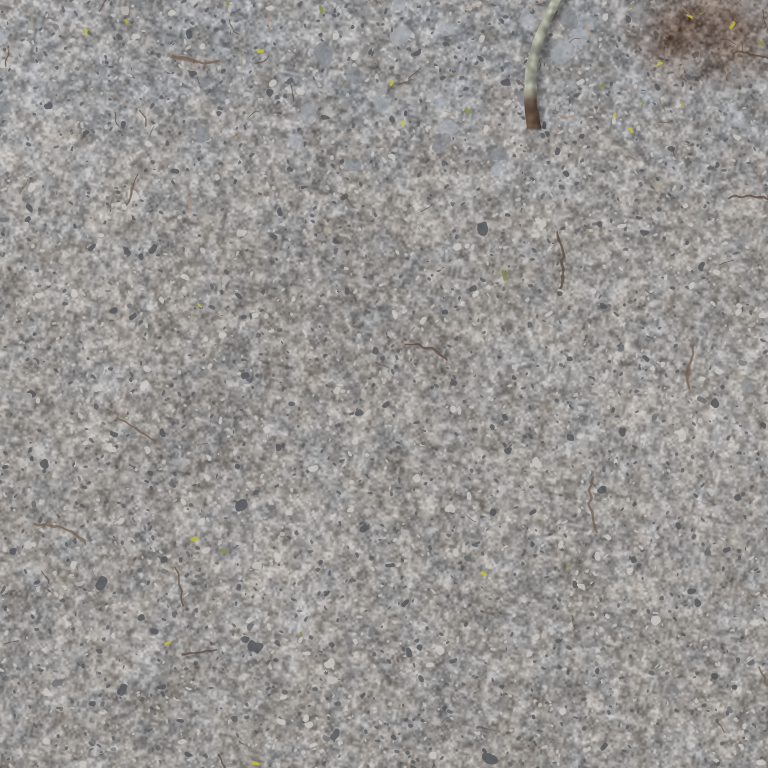
A Shadertoy shader for this texture:

```glsl
// Weathered gritty ground: grey-brown sand strewn with slate and pale pebbles,
// thin twigs and yellow leaf flecks, with coarser litter along the top.
// Layered value noise makes the grit; jittered cells scatter bent capsules.

const vec3 SAND = vec3(0.604, 0.593, 0.583);
const vec3 SLATE = vec3(0.33, 0.34, 0.36);
const vec3 PALE = vec3(0.80, 0.79, 0.775);
const vec3 BLUE_GREY = vec3(0.66, 0.68, 0.71);
const vec3 BARK = vec3(0.35, 0.28, 0.235);
const vec3 STRAW = vec3(0.68, 0.58, 0.46);
const vec3 LEAF = vec3(0.77, 0.74, 0.24);
const vec3 MOSS = vec3(0.51, 0.55, 0.29);

vec3 hash3(vec2 p) {
    vec3 q = fract(p.xyx * vec3(0.1031, 0.1030, 0.0973));
    q += dot(q, q.yxz + 33.33);
    return fract((q.xxy + q.yzz) * q.zyx);
}

mat2 rotation(float angle) {
    float c = cos(angle), s = sin(angle);
    return mat2(c, s, -s, c);
}

float noise(vec2 p) {
    vec2 cell = floor(p), f = fract(p);
    f = f * f * (3.0 - 2.0 * f);
    float low = mix(hash3(cell).x, hash3(cell + vec2(1, 0)).x, f.x);
    float high = mix(hash3(cell + vec2(0, 1)).x, hash3(cell + vec2(1, 1)).x, f.x);
    return mix(low, high, f.y);
}

// Noise centred on zero, turned so that its lattice does not show
float grit(vec2 p, float cells, float angle) {
    return noise(rotation(angle) * p * cells + 57.0) - 0.5;
}

// Distance to a capsule lying along x and bent into an arc
float bentCapsule(vec2 p, float halfLength, float radius, float bend) {
    p.y += bend * p.x * p.x;
    return length(vec2(max(abs(p.x) - halfLength, 0.0), p.y)) - radius;
}

// Returns coverage and a random tone; shape is half length, radius and bend in cells
vec2 scatter(vec2 p, float cells, float density, vec3 shape, float seed, float edge) {
    vec2 result = vec2(0.0), home = floor(p * cells);
    float soft = edge * cells;
    for (int y = -1; y <= 1; y++)
    for (int x = -1; x <= 1; x++) {
        vec2 cell = home + vec2(x, y);
        vec3 place = hash3(cell + seed);
        vec3 look = hash3(cell + seed + 71.7);
        if (place.z > density) continue;
        vec2 local = rotation(look.x * 6.2832) * (p * cells - cell - place.xy);
        float size = mix(0.45, 1.0, look.z);
        float d = bentCapsule(local, shape.x * size, shape.y * size, shape.z * (look.y - 0.5));
        float cover = smoothstep(soft, -soft, d);
        if (cover > result.x) result = vec2(cover, look.y);
    }
    return result;
}

vec3 paint(vec3 base, vec2 mark, vec3 dark, vec3 light, float opacity) {
    return mix(base, mix(dark, light, smoothstep(0.3, 0.7, mark.y)), mark.x * opacity);
}

// Pale fallen branch entering from the top, with a broken brown end
vec3 branch(vec3 base, vec2 p, float edge) {
    float along = clamp((p.y - 0.835) / 0.165, 0.0, 1.0);
    float centre = 0.695 + 0.03 * along * along - 0.009 * sin(along * 3.14);
    float side = p.x - centre;
    float width = mix(0.0085, 0.006, along) + 0.003 * grit(p, 70.0, 0.4);
    float ends = smoothstep(0.829, 0.834, p.y);
    float shadow = smoothstep(0.012, 0.0, abs(side - 0.009)) * ends;
    float cover = smoothstep(edge, -edge, abs(side) - width) * ends;
    vec3 wood = mix(BARK * 1.15, vec3(0.67, 0.68, 0.62), smoothstep(0.15, 0.32, along));
    wood *= 1.0 - 0.28 * smoothstep(-0.002, 0.008, side) + 0.35 * grit(p, 150.0, 0.9);
    return mix(base * (1.0 - 0.3 * shadow), wood, cover);
}

void mainImage(out vec4 fragColor, in vec2 fragCoord) {
    vec2 uv = fragCoord / iResolution.y;
    float edge = max(0.7 / iResolution.y, 0.0009);
    vec2 rough = uv + 0.005 * vec2(grit(uv, 110.0, 0.3), grit(uv, 110.0, 1.9));
    float top = smoothstep(0.68, 0.95, uv.y);

    // Sand: broad stains, then grit from coarse to fine
    float stain = grit(uv, 5.0, 0.5) * 0.05 + grit(uv, 17.0, 1.1) * 0.05;
    float grain = grit(uv, 60.0, 0.7) * 0.10 + grit(uv, 135.0, 1.3) * 0.21
                + grit(uv, 290.0, 0.2) * 0.20;
    vec3 color = SAND + stain + grain;
    color += vec3(-0.010, 0.0, 0.014) * (top + 2.0 * grit(uv, 40.0, 2.2));

    // Pebbles, small to large
    color = paint(color, scatter(rough, 105.0, 0.30, vec3(0.12, 0.24, 0.0), 3.0, edge), SLATE, PALE, 0.75);
    color = paint(color, scatter(rough, 52.0, 0.17, vec3(0.09, 0.21, 0.0), 19.0, edge), SLATE, PALE, 0.85);
    color = paint(color, scatter(rough, 26.0, 0.05, vec3(0.07, 0.20, 0.0), 41.0, edge), SLATE, PALE, 0.85);
    color = paint(color, scatter(rough, 24.0, 0.28 * top, vec3(0.08, 0.30, 0.0), 67.0, edge), BLUE_GREY * 0.78, BLUE_GREY, 0.65);

    // Brown litter gathered in the upper right corner and along the top
    float heap = smoothstep(0.15, 0.03, length((rough - vec2(0.92, 0.96)) * vec2(1.0, 1.6)));
    color = mix(color, BARK * 1.15 + grain, heap * (0.6 + 0.5 * grit(uv, 30.0, 0.8)));
    float litter = 0.03 + 0.22 * top + 0.5 * heap;
    color = paint(color, scatter(rough, 30.0, litter, vec3(0.36, 0.028, 1.2), 83.0, edge), BARK, STRAW, 0.65);

    // Twigs and leaf flecks
    color = paint(color, scatter(rough, 8.0, 0.20, vec3(0.30, 0.015, 1.6), 107.0, edge), BARK, BARK * 1.3, 0.75);
    float leaves = 0.025 + 0.06 * top + 0.15 * heap;
    color = paint(color, scatter(rough, 30.0, leaves, vec3(0.10, 0.09, 1.0), 131.0, edge), MOSS, LEAF, 0.85);

    color = branch(color, uv, edge);
    fragColor = vec4(clamp(color, 0.0, 1.0), 1.0);
}
```
